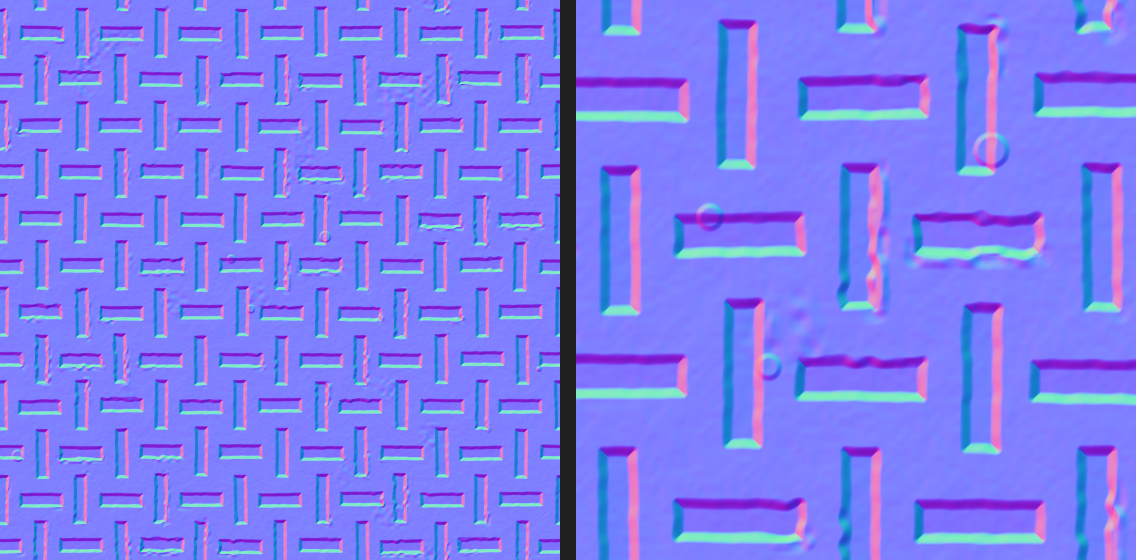
Left: the whole. Right: its middle third, enlarged.
Write a Shadertoy shader that draws this texture map.

```glsl
const vec2 CELLS = vec2(14.0, 12.0);        // bars across and down
const vec2 ORIGIN = vec2(0.03, 0.30);       // lattice offset in cells
const vec2 FLAT_HALF = vec2(0.0362, 0.0101);
const vec2 UPRIGHT_HALF = vec2(0.0090, 0.0417);
const float BEVEL = 0.0035;
const float RELIEF = 0.0075;

float hash(vec2 p) {
    vec3 q = fract(p.xyx * 0.1031);
    q += dot(q, q.yzx + 33.33);
    return fract((q.x + q.y) * q.z);
}

// Value noise that wraps over the unit square
float tiledNoise(vec2 uv, float cells, float seed) {
    vec2 p = uv * cells;
    vec2 i = floor(p);
    vec2 f = p - i;
    f = f * f * (3.0 - 2.0 * f);
    vec2 lo = mod(i, cells) + seed;
    vec2 hi = mod(i + 1.0, cells) + seed;
    return mix(mix(hash(lo), hash(vec2(hi.x, lo.y)), f.x),
               mix(hash(vec2(lo.x, hi.y)), hash(hi), f.x), f.y);
}

float boxDistance(vec2 p, vec2 halfSize) {
    vec2 d = abs(p) - halfSize;
    return length(max(d, 0.0)) + min(max(d.x, d.y), 0.0);
}

// x: distance to the nearest bar, y: offset toward its lower or right side
vec2 nearestBar(vec2 uv) {
    vec2 home = floor(uv * CELLS - ORIGIN + 0.5);
    vec2 nearest = vec2(1.0, 0.0);
    for (int y = -1; y <= 1; y++) {
        for (int x = -1; x <= 1; x++) {
            vec2 id = home + vec2(x, y);
            vec2 key = mod(id, CELLS);
            vec2 jitter = vec2(hash(key + 17.0), hash(key + 53.0)) - 0.5;
            float turn = (hash(key + 91.0) - 0.5) * 0.035;
            vec2 p = uv - (id + ORIGIN) / CELLS - jitter * 0.005;
            p += turn * vec2(-p.y, p.x);
            bool isFlat = mod(key.x + key.y, 2.0) < 0.5;
            float d = boxDistance(p, isFlat ? FLAT_HALF : UPRIGHT_HALF);
            if (d < nearest.x) nearest = vec2(d, isFlat ? -p.y : p.x);
        }
    }
    return nearest;
}

// Sparse round dents, each kept inside its own grid cell
float pitHeight(vec2 uv, float cells) {
    vec2 p = uv * cells;
    vec2 key = mod(floor(p), cells);
    vec2 center = 0.2 + 0.6 * vec2(hash(key + 7.0), hash(key + 29.0));
    float radius = mix(0.004, 0.011, hash(key + 41.0));
    float d = length(fract(p) - center) / cells - radius;
    float present = step(0.90, hash(key + 67.0));
    return -0.0022 * present * (1.0 - smoothstep(-0.003, 0.001, d));
}

float surfaceHeight(vec2 uv) {
    vec2 bar = nearestBar(uv);
    float rough = tiledNoise(uv, 120.0, 5.0) - 0.5;
    float worn = smoothstep(0.60, 0.76, tiledNoise(uv, 17.0, 31.0));

    // Raised bar with a tilted top and chipped outline
    float ragged = rough * mix(0.0011, 0.0040, worn);
    float inside = 1.0 - smoothstep(-BEVEL, BEVEL, bar.x + ragged);
    float height = RELIEF * inside * (1.0 + 14.0 * bar.y);

    // Flaking beside the bars and loose scuffs
    float beside = smoothstep(0.0, 0.002, bar.x) * (1.0 - smoothstep(0.004, 0.011, bar.x));
    float flakes = worn * beside * smoothstep(0.0, 0.009, bar.y);
    float scuffs = smoothstep(0.80, 0.92, tiledNoise(uv, 13.0, 73.0));
    height += rough * (0.0045 * flakes + 0.0020 * scuffs);

    // Dents, gentle unevenness and fine grain
    height += pitHeight(uv, 8.0);
    height += 0.0008 * tiledNoise(uv, 24.0, 11.0);
    height += 0.0003 * tiledNoise(uv, 100.0, 19.0);
    return height + 0.00018 * tiledNoise(uv, 230.0, 3.0);
}

vec3 surfaceNormal(vec2 uv, float reach) {
    vec2 e = vec2(reach, 0.0);
    float slopeX = surfaceHeight(uv + e.xy) - surfaceHeight(uv - e.xy);
    float slopeY = surfaceHeight(uv + e.yx) - surfaceHeight(uv - e.yx);
    // Green points downward
    return normalize(vec3(-slopeX, slopeY, 2.0 * reach));
}

void mainImage(out vec4 fragColor, in vec2 fragCoord) {
    vec2 uv = fragCoord / iResolution.xy;
    vec3 normal = surfaceNormal(uv, 0.0008);
    fragColor = vec4(0.5 + 0.5 * normal, 1.0);
}
```
